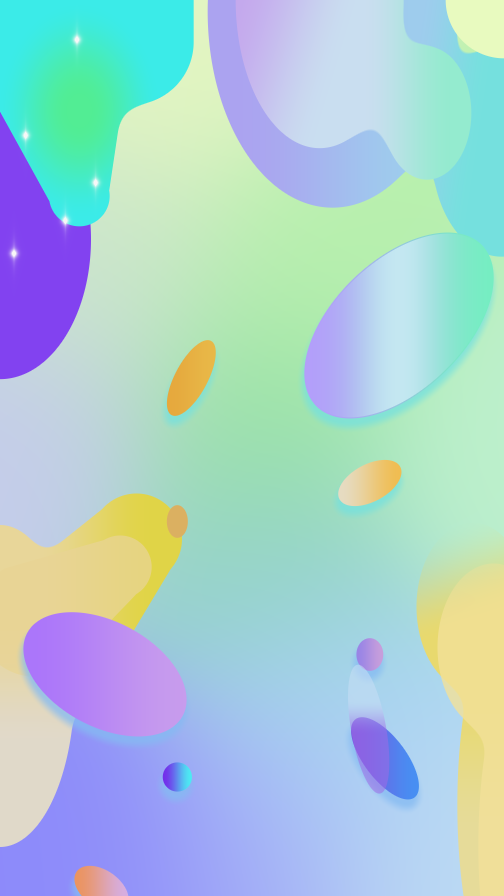
This background is drawn by a Shadertoy shader. Its source:

```glsl
float ellipse(vec2 p, vec2 r) {
    float k = length(p / r);
    return k * (k - 1.0) / max(length(p / (r * r)), 1e-4);
}

// Capsule whose radius changes from a to b
float taper(vec2 p, vec2 a, vec2 b, float ra, float rb) {
    vec2 ab = b - a;
    float h = clamp(dot(p - a, ab) / dot(ab, ab), 0.0, 1.0);
    return length(p - a - ab * h) - mix(ra, rb, h);
}

float smoothMin(float a, float b, float k) {
    float h = max(k - abs(a - b), 0.0) / k;
    return min(a, b) - h * h * k * 0.25;
}

void paint(inout vec3 c, float d, vec3 colour, float alpha) {
    c = mix(c, colour, alpha * clamp(0.5 - d * iResolution.x / 4.32, 0.0, 1.0));
}

vec2 turn(vec2 p, float degrees) {
    float a = radians(degrees);
    return mat2(cos(a), sin(a), -sin(a), cos(a)) * p;
}

// Tilted ellipse with a soft shadow and a left-to-right gradient
void petal(inout vec3 c, vec2 p, vec2 centre, vec2 r, float tilt, vec3 left, vec3 right, vec3 shadow) {
    vec2 q = p - centre;
    float a = radians(tilt);
    float halfWidth = length(r * vec2(cos(a), sin(a)));
    float below = ellipse(turn(q - vec2(-0.01, 0.07), tilt), r);
    c = mix(c, shadow, 0.75 * (1.0 - smoothstep(-0.04, 0.06, below)));
    vec3 fill = mix(left, right, smoothstep(-1.0, 1.0, q.x / halfWidth));
    paint(c, ellipse(turn(q, tilt), r), fill, 1.0);
}

void addSpot(inout vec4 sum, vec2 p, vec2 centre, vec3 colour) {
    vec2 d = p - centre;
    sum += vec4(colour, 1.0) * exp(-dot(d, d) * 0.9);
}

vec3 backdrop(vec2 p) {
    vec4 s = vec4(0.0);
    addSpot(s, p, vec2(1.5, 0.6), vec3(0.89, 0.96, 0.76));
    addSpot(s, p, vec2(2.7, 2.2), vec3(0.72, 0.94, 0.68));
    addSpot(s, p, vec2(2.2, 3.6), vec3(0.60, 0.89, 0.64));
    addSpot(s, p, vec2(4.2, 3.9), vec3(0.74, 0.94, 0.80));
    addSpot(s, p, vec2(0.3, 3.8), vec3(0.77, 0.80, 0.92));
    addSpot(s, p, vec2(0.9, 2.3), vec3(0.80, 0.90, 0.80));
    addSpot(s, p, vec2(2.3, 4.9), vec3(0.58, 0.82, 0.80));
    addSpot(s, p, vec2(2.9, 6.2), vec3(0.66, 0.84, 0.95));
    addSpot(s, p, vec2(3.7, 7.2), vec3(0.74, 0.86, 0.95));
    addSpot(s, p, vec2(0.8, 7.3), vec3(0.55, 0.54, 0.98));
    addSpot(s, p, vec2(2.2, 7.2), vec3(0.64, 0.67, 0.97));
    return s.rgb / s.a;
}

float rightWave(vec2 p) {
    return smoothMin(ellipse(p - vec2(4.05, 5.2), vec2(0.48, 0.72)),
                     ellipse(p - vec2(4.4, 6.9), vec2(0.48, 1.7)), 0.25);
}

void mainImage(out vec4 fragColor, in vec2 fragCoord) {
    // Canvas is 4.32 wide and 7.68 tall, measured down from the top
    vec2 uv = fragCoord / iResolution.xy;
    vec2 p = vec2(uv.x, 1.0 - uv.y) * vec2(4.32, 7.68);
    vec3 c = backdrop(p);
    vec3 aqua = vec3(0.46, 0.88, 0.87), sky = vec3(0.52, 0.73, 0.95);

    // Layered cloud, upper right
    float d = smoothMin(ellipse(p - vec2(2.85, 0.1), vec2(1.07, 1.68)),
                        ellipse(p - vec2(4.3, 1.3), vec2(0.6, 0.9)), 0.3);
    vec3 fill = mix(vec3(0.67, 0.64, 0.94), vec3(0.62, 0.80, 0.93), smoothstep(2.0, 3.6, p.x));
    fill = mix(fill, aqua, smoothstep(3.6, 4.3, p.x + 0.15 * p.y));
    paint(c, d, fill, 1.0);
    d = smoothMin(ellipse(p - vec2(2.74, 0.0), vec2(0.72, 1.27)),
                  ellipse(p - vec2(3.66, 0.97), vec2(0.38, 0.57)), 0.35);
    fill = mix(vec3(0.77, 0.66, 0.93), vec3(0.79, 0.87, 0.94), smoothstep(2.0, 3.1, p.x + 0.3 * p.y));
    fill = mix(fill, vec3(0.58, 0.92, 0.81), smoothstep(3.1, 3.9, p.x));
    paint(c, d, fill, 1.0);
    paint(c, length(p - vec2(4.32, 0.0)) - 0.5, vec3(0.91, 0.98, 0.75), 1.0);

    // Violet and turquoise drops, upper left
    paint(c, ellipse(p - vec2(0.0, 2.05), vec2(0.78, 1.2)), vec3(0.51, 0.26, 0.94), 1.0);
    d = smoothMin(taper(p, vec2(0.45, 0.4), vec2(0.68, 1.68), 0.7, 0.26),
                  taper(p, vec2(1.12, 0.0), vec2(1.12, 0.36), 0.54, 0.54), 0.25);
    fill = mix(vec3(0.32, 0.93, 0.58), vec3(0.23, 0.92, 0.91),
               smoothstep(0.1, 0.85, length((p - vec2(0.68, 0.95)) * vec2(1.2, 0.9))));
    paint(c, d, fill, 1.0);

    // Sparkles over the drops
    for (float n = 0.0; n < 5.0; n++) {
        float m = n - 2.0;
        vec2 star = vec2(mod(0.63 * n + 0.42, 0.86) - 0.03 * m * m * m, 0.34 + 0.82 * pow(n, 0.58));
        vec2 q = abs(p - star);
        float glint = exp(-q.x * 60.0 - q.y * 18.0) + 0.7 * exp(-dot(q, q) * 900.0);
        c = mix(c, vec3(0.97), min(glint, 1.0));
    }

    // Golden wave, right side
    float veil = smoothstep(4.45, 5.4, p.y + 0.3 * (p.x - 4.0));
    fill = mix(vec3(0.91, 0.85, 0.43), vec3(0.90, 0.86, 0.60), smoothstep(5.8, 7.2, p.y));
    paint(c, rightWave(p), fill, veil);
    paint(c, rightWave(p - vec2(0.18, 0.35)), vec3(0.95, 0.88, 0.60), 0.8 * veil);

    // Golden cloud, left side
    d = smoothMin(ellipse(p - vec2(0.0, 5.88), vec2(0.64, 1.38)),
                  taper(p, vec2(1.17, 4.62), vec2(0.4, 5.5), 0.39, 0.6), 0.2);
    fill = mix(vec3(0.91, 0.84, 0.60), vec3(0.88, 0.83, 0.28), smoothstep(0.3, 1.3, p.x));
    fill = mix(fill, vec3(0.88, 0.85, 0.79), smoothstep(5.3, 6.4, p.y));
    paint(c, d, fill, 1.0);
    d = taper(p, vec2(1.03, 4.86), vec2(0.3, 5.3), 0.27, 0.5);
    paint(c, d, vec3(0.91, 0.83, 0.58), 0.75);

    // Floating petals
    vec2 big = vec2(3.42, 2.79);
    petal(c, p, big, vec2(0.99, 0.56), 44.0, vec3(0.70, 0.62, 0.98), vec3(0.46, 0.93, 0.76), aqua);
    float sheen = (p.x - big.x) / 0.36;
    paint(c, ellipse(turn(p - big, 44.0), vec2(0.98, 0.55)), vec3(0.80, 0.93, 0.96), 0.85 * exp(-sheen * sheen));
    petal(c, p, vec2(1.64, 3.24), vec2(0.36, 0.14), 62.0, vec3(0.90, 0.66, 0.24), vec3(0.91, 0.72, 0.28), aqua);
    petal(c, p, vec2(3.17, 4.14), vec2(0.295, 0.16), 28.0, vec3(0.90, 0.86, 0.76), vec3(0.94, 0.74, 0.32), aqua);
    petal(c, p, vec2(0.9, 5.78), vec2(0.755, 0.45), -28.0, vec3(0.67, 0.46, 0.98), vec3(0.78, 0.61, 0.93), sky);
    paint(c, ellipse(p - vec2(1.52, 4.47), vec2(0.09, 0.14)), vec3(0.86, 0.69, 0.38), 1.0);
    petal(c, p, vec2(1.52, 6.66), vec2(0.125), 0.0, vec3(0.45, 0.18, 0.92), vec3(0.30, 0.92, 0.95), sky);
    petal(c, p, vec2(0.87, 7.62), vec2(0.26, 0.16), -35.0, vec3(0.92, 0.58, 0.38), vec3(0.84, 0.68, 0.88), sky);
    petal(c, p, vec2(3.17, 5.61), vec2(0.115, 0.14), 0.0, vec3(0.60, 0.52, 0.90), vec3(0.78, 0.62, 0.86), sky);
    petal(c, p, vec2(3.3, 6.5), vec2(0.42, 0.18), -53.0, vec3(0.46, 0.34, 0.88), vec3(0.28, 0.56, 0.95), sky);
    fill = mix(vec3(0.78, 0.87, 0.96), vec3(0.62, 0.42, 0.90), smoothstep(6.0, 6.3, p.y));
    paint(c, ellipse(turn(p - vec2(3.16, 6.25), -80.0), vec2(0.56, 0.15)), fill, 0.55);

    fragColor = vec4(c, 1.0);
}
```
